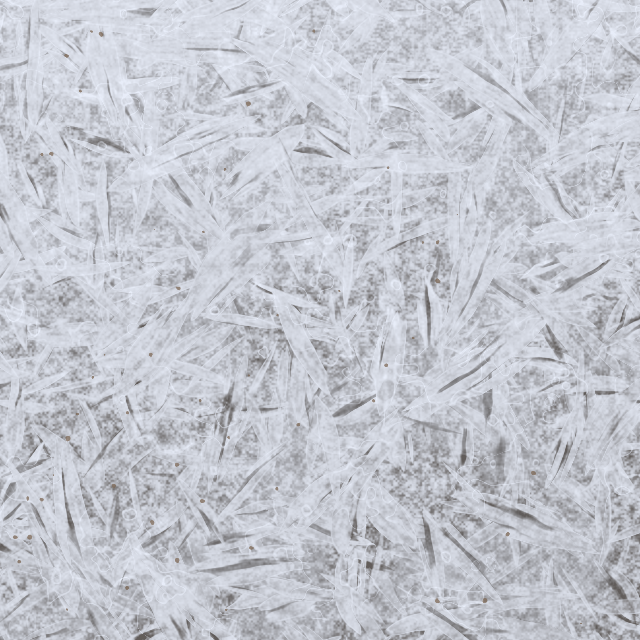
This texture is drawn by a WebGL 1 fragment shader. Its source:

```glsl
precision highp float;
// Frosted ice sheet: overlapping bundles of ice needles over grainy grey ice.

uniform vec2 u_resolution;

const vec3 DEEP_ICE = vec3(0.37, 0.36, 0.36);
const vec3 WHITE_FROST = vec3(0.90, 0.92, 0.965);
const vec3 SILT = vec3(0.47, 0.38, 0.30);

float hash(vec2 p) {
  return fract(sin(dot(p, vec2(127.1, 311.7))) * 43758.5453);
}

vec2 hash2(vec2 p) {
  return vec2(hash(p), hash(p + 37.3));
}

float noise(vec2 p) {
  vec2 i = floor(p);
  vec2 f = fract(p);
  f = f * f * (3.0 - 2.0 * f);
  float low = mix(hash(i), hash(i + vec2(1.0, 0.0)), f.x);
  float high = mix(hash(i + vec2(0.0, 1.0)), hash(i + vec2(1.0, 1.0)), f.x);
  return mix(low, high, f.y);
}

float fbm(vec2 p) {
  float sum = 0.0;
  float amp = 0.5;
  for (int i = 0; i < 4; i++) {
    sum += amp * noise(p);
    p = mat2(1.6, 1.2, -1.2, 1.6) * p + 9.1;
    amp *= 0.5;
  }
  return sum;
}

// One ragged bundle of ice needles: x is its tone, y its coverage.
vec2 crystal(vec2 offset, float angle, float len, float width, float seed) {
  vec2 axis = vec2(cos(angle), sin(angle));
  float along = dot(offset, axis);
  float across = dot(offset, vec2(-axis.y, axis.x));
  float q = along / len;
  across += (seed - 0.5) * 0.22 * len * q * q;
  vec2 fiber = vec2(along, across * (1.0 + 0.3 * q));
  fiber.y += 0.004 * noise(fiber * 40.0 + seed * 31.0);
  float strand = noise(fiber * vec2(13.0, 125.0) + seed * 91.0);
  float thread = noise(fiber * vec2(45.0, 240.0) + seed * 57.0);
  float edge = width * (1.0 - q * q) - abs(across) + (strand - 0.5) * width * 1.2;
  float crack = 1.0 - smoothstep(0.2, 0.38, strand * 0.8 + thread * 0.2);
  float rim = 1.0 - smoothstep(0.0, 0.003, abs(edge - 0.004));
  float tone = 0.73 + 0.25 * thread - 0.52 * crack + 0.1 * rim;
  return vec2(tone + 0.06 * (seed - 0.5), smoothstep(0.0, 0.004, edge));
}

// Lays one grid of jittered crystals over the tone below.
float crystalLayer(float tone, vec2 p, float cells, float layer) {
  vec2 home = floor(p * cells);
  for (int y = -1; y <= 1; y++) {
    for (int x = -1; x <= 1; x++) {
      vec2 id = home + vec2(float(x), float(y));
      vec2 key = id + layer * 17.0;
      vec2 shape = hash2(key + 5.7);
      float seed = hash(key + 71.9);
      vec2 center = (id + hash2(key)) / cells;
      float angle = 9.4 * noise(center * 3.6 + 3.0) + 1.1 * (hash(key + 23.1) - 0.5);
      float len = mix(0.48, 0.76, shape.x) / cells;
      float width = len * mix(0.1, 0.34, shape.y);
      vec2 c = crystal(p - center, angle, len, width, seed);
      tone = mix(tone, c.x, c.y * mix(0.65, 0.95, hash(key + 47.0)));
    }
  }
  return tone;
}

// Sparse round marks: x is a thin bubble ring, y a solid speck.
vec2 roundMarks(vec2 p, float cells, float share) {
  vec2 id = floor(p * cells);
  vec2 center = 0.3 + 0.4 * hash2(id + 13.0);
  float radius = mix(0.1, 0.25, hash(id + 29.0));
  float d = length(fract(p * cells) - center) + 0.14 * (noise(p * cells * 5.0) - 0.5);
  float present = step(hash(id + 61.0), share);
  float ring = 1.0 - smoothstep(0.01, 0.07, abs(d - radius));
  float disc = 1.0 - smoothstep(radius * 0.6, radius, d);
  return present * vec2(ring, disc);
}

// Thin wandering ridges, broken into patches.
float ridges(vec2 p) {
  vec2 warp = vec2(noise(p * 43.0), noise(p * 43.0 + 40.0));
  float level = abs(noise(p * 27.0 + warp * 1.8) - 0.5);
  return (1.0 - smoothstep(0.01, 0.06, level)) * smoothstep(0.4, 0.65, noise(p * 12.0 + 70.0));
}

void main() {
  vec2 p = gl_FragCoord.xy / min(u_resolution.x, u_resolution.y);
  float grain = 0.55 * noise(p * 310.0) + 0.45 * noise(p * 160.0 + 8.0) - 0.5;
  float mottle = fbm(p * 60.0) - 0.47;

  // Mottled ice below, then crystals from small to large.
  float tone = 0.71 + 0.15 * (fbm(p * 14.0 + 2.0) - 0.47) + 0.3 * mottle + 0.3 * grain;
  for (int i = 0; i < 5; i++) {
    float layer = float(i);
    tone = crystalLayer(tone, p + layer * 0.37, 12.5 - 1.7 * layer, layer);
  }

  // Surface frost, ridges and bubbles under light that falls from the top.
  tone += 0.17 * (p.y - 0.5) - 0.04 * (p.x - 0.5);
  tone += 0.26 * grain + 0.22 * mottle;
  tone += 0.18 * ridges(p) + 0.2 * roundMarks(p, 28.0, 0.035).x;

  // Gaps deepen in hollows and towards the bottom; the brightest frost levels off.
  float hollow = smoothstep(0.4, 0.65, fbm(p * 9.0 + 31.0)) * (1.1 - 0.6 * p.y);
  float gap = max(0.0, 0.7 - tone);
  tone -= hollow * gap * 0.8;
  tone = min(tone, 0.85 + 0.5 * (tone - 0.85));
  tone = clamp(tone - 0.01, 0.0, 1.02);

  vec3 color = mix(DEEP_ICE, WHITE_FROST, tone);
  color = mix(color, SILT, 0.3 * hollow * gap);
  color = mix(color, SILT, 0.7 * roundMarks(p + 0.31, 52.0, 0.006).y);
  gl_FragColor = vec4(color, 1.0);
}
```
